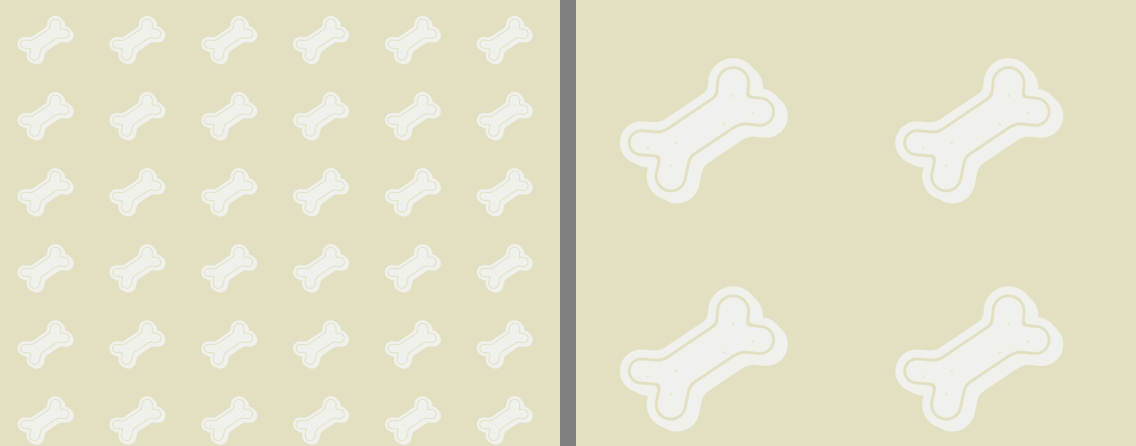
Left, the full canvas; right, a detail of the centre.
This pattern is drawn by a Shadertoy shader. Its source:

```glsl
// Six by six grid of slanted pale bones with a cream inset outline on a cream ground.

float capsule(vec2 p, vec2 a, vec2 b, float radius) {
    vec2 pa = p - a, ba = b - a;
    return length(pa - ba * clamp(dot(pa, ba) / dot(ba, ba), 0.0, 1.0)) - radius;
}

float smoothMin(float a, float b, float k) {
    float h = max(k - abs(a - b), 0.0) / k;
    return min(a, b) - h * h * k * 0.25;
}

// Shaft with two uneven knobs at each end, y pointing down
float bone(vec2 p) {
    vec2 lowEnd = vec2(-14.0, 7.0), highEnd = vec2(12.0, -10.5);
    float d = capsule(p, lowEnd, highEnd, 8.2);
    d = smoothMin(d, capsule(p, vec2(13.0, -21.8), vec2(12.0, -10.0), 7.1), 2.0);
    d = smoothMin(d, capsule(p, vec2(25.3, -8.7), vec2(13.0, -10.0), 6.2), 2.0);
    d = smoothMin(d, capsule(p, vec2(-29.0, 5.5), vec2(-16.0, 6.5), 5.5), 2.0);
    return smoothMin(d, capsule(p, vec2(-15.5, 20.8), vec2(-13.0, 9.0), 6.7), 2.0);
}

// Small pinholes near the knobs and along the shaft
float pinholes(vec2 p) {
    vec2 holes[6] = vec2[6](vec2(13, -16), vec2(9, -3), vec2(22, -8),
                            vec2(-13, 5.5), vec2(-26, 8), vec2(-15.5, 16));
    float d = 100.0;
    for (int i = 0; i < 6; i++) d = min(d, length(p - holes[i]));
    return d - 0.6;
}

float coverage(float d, float pixel) {
    return clamp(0.5 - d / pixel, 0.0, 1.0);
}

void mainImage(out vec4 fragColor, in vec2 fragCoord) {
    // The canvas is 612 units high, with rows counted from the top
    float pixel = 612.0 / iResolution.y;
    vec2 p = vec2(fragCoord.x, iResolution.y - fragCoord.y) * pixel;
    vec2 q = mod(p, vec2(126.0, 104.4)) - vec2(63.0, 55.0);

    // The rim is thicker toward the lower right
    float inner = bone(q);
    float rim = min(inner - 4.3, bone(q - vec2(2.8, 2.0)) - 3.7);

    vec3 cream = vec3(0.89, 0.88, 0.76);
    vec3 color = mix(cream, vec3(0.94, 0.94, 0.93), coverage(rim, pixel));
    color = mix(color, cream, coverage(abs(inner) - 0.65, pixel));
    color = mix(color, cream, 0.6 * coverage(pinholes(q), pixel));
    fragColor = vec4(color, 1.0);
}
```
